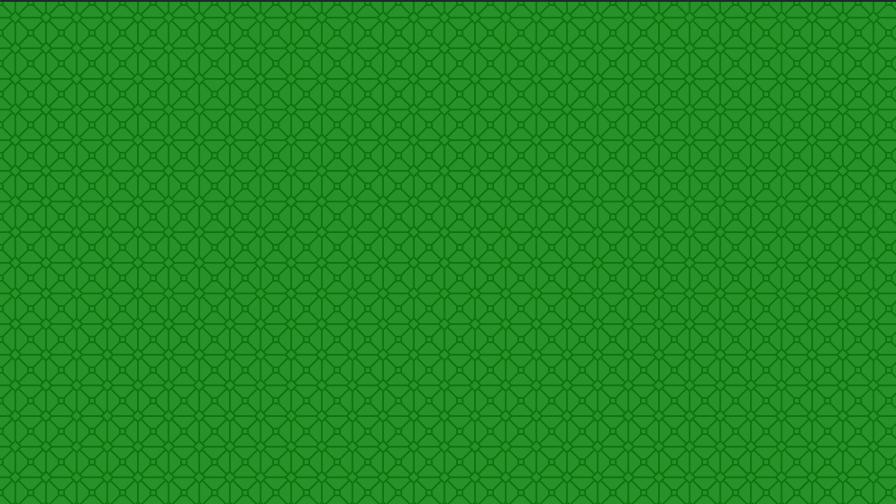
This pattern is drawn by a WebGL 2 fragment shader. Its source:

```glsl
#version 300 es
precision highp float;
// Green lattice: a diamond on each grid crossing and a small square in each cell,
// joined by straight and diagonal spokes. One folded cell gives the distance
// to the nearest line, and a thin dark strip closes the top edge.

uniform vec2 u_resolution;
out vec4 fragColor;

// Distance to the nearest line, with a crossing at the cell's origin.
float latticeDistance(vec2 cell) {
    vec2 a = abs(cell);
    float diamond = (a.x + a.y - 0.19) * 0.7071;
    float square = max(0.5 - a.x, 0.5 - a.y) - 0.09;

    // Spokes stop at the outlines, leaving both shapes empty.
    float spokes = min(min(a.x, a.y), abs(a.x - a.y) * 0.7071);
    spokes = max(spokes, -min(diamond, square));

    return min(spokes, min(abs(diamond), abs(square)));
}

void main() {
    // About 29 repeats across and 16 down.
    float repeatsAcross = 29.235;
    vec2 p = gl_FragCoord.xy / u_resolution.x * repeatsAcross;
    float pixel = repeatsAcross / u_resolution.x;
    vec2 cell = fract(p - vec2(0.5, 0.87) + 0.5) - 0.5;

    // Thin lines with edges one pixel soft.
    float halfWidth = 0.029;
    float line = clamp((halfWidth - latticeDistance(cell)) / pixel + 0.5, 0.0, 1.0);
    vec3 leafGreen = vec3(0.16, 0.57, 0.16);
    vec3 lineGreen = vec3(0.05, 0.46, 0.05);
    vec3 color = mix(leafGreen, lineGreen, line);

    // Dark strip along the top.
    float fromTop = 1.0 - gl_FragCoord.y / u_resolution.y;
    float strip = clamp((0.0036 - fromTop) * u_resolution.y + 0.5, 0.0, 1.0);
    color = mix(color, vec3(0.12, 0.15, 0.16), strip);

    fragColor = vec4(color, 1.0);
}
```
